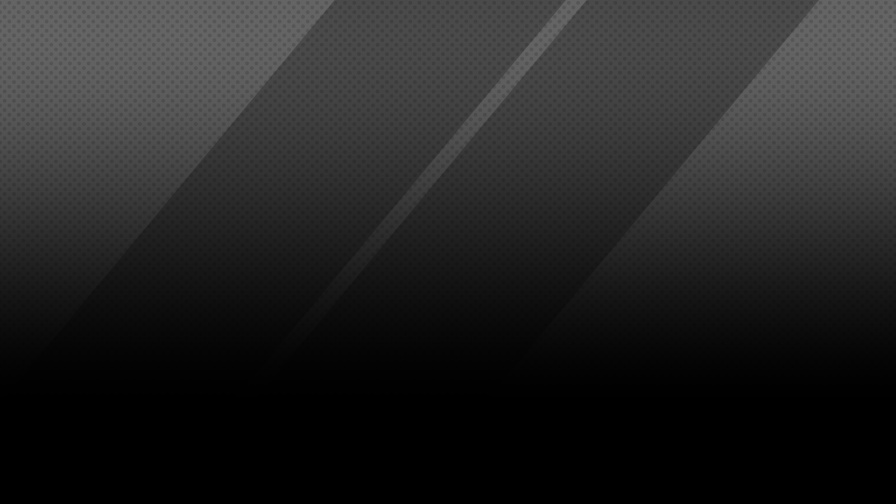
This background is drawn by a Shadertoy shader. Its source:

```glsl
// Dark grey backdrop with two slanted bands, a fine dot mesh and a fade to black

// Soft-edged mask that is 1 between two positions
float band(float s, float left, float right, float soft) {
    return smoothstep(left - soft, left + soft, s)
         - smoothstep(right - soft, right + soft, s);
}

// Staggered grid of small round dots
float dotMesh(vec2 p, float pitch, float soft) {
    vec2 cell = p / pitch;
    float row = floor(cell.y * 2.0);
    cell.x += 0.5 * mod(row, 2.0);
    vec2 offset = vec2(fract(cell.x) - 0.5, 0.5 * fract(cell.y * 2.0) - 0.25);
    float radius = 0.2 * pitch;
    return 1.0 - smoothstep(radius - soft, radius + soft, length(offset) * pitch);
}

void mainImage(out vec4 fragColor, in vec2 fragCoord) {
    // Height is 1, the origin is at the lower left
    vec2 p = fragCoord / iResolution.y;
    float pixel = 1.0 / iResolution.y;

    // Light falls off from the top down to black
    float light = 0.392 * smoothstep(0.18, 0.95, p.y);

    // Slanted bands on both sides of a thin bright strip
    float slant = p.x + 0.83 * (1.0 - p.y);
    float shade = band(slant, 0.664, 1.123, pixel)
                + band(slant, 1.164, 1.625, pixel);
    light *= 1.0 - 0.26 * shade;

    // Dark perforations
    light *= 1.0 - 0.14 * dotMesh(p, 0.0185, 0.7 * pixel);

    fragColor = vec4(vec3(light), 1.0);
}
```
